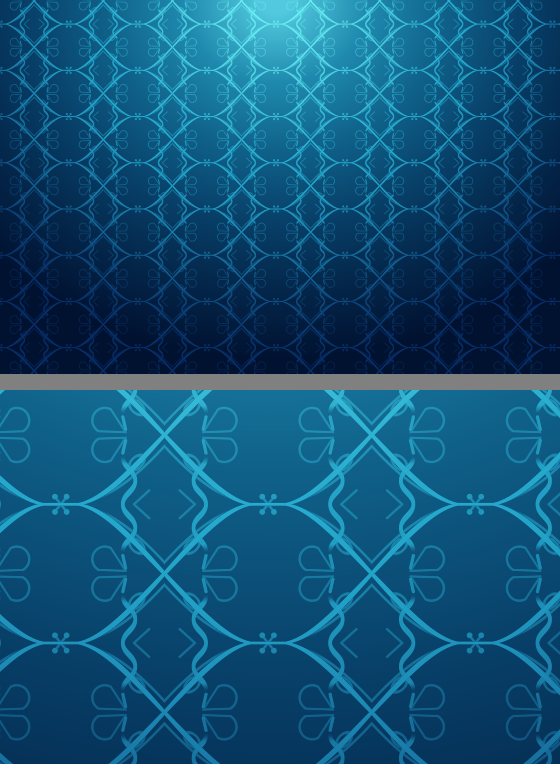
Top, the full canvas; bottom, a detail of the centre.
Reproduce this pattern procedurally as a Shadertoy shader.

```glsl
// Lattice of fine glowing strands, petals and curls over a deep blue glow.
// Each cell is folded into one quarter, drawn with distance functions, and
// both ground and lines fade with distance from a light at the top centre.

const float ROW = 0.1236;                // row height, in canvas heights
const vec2 CELL = vec2(1.495, 1.0);      // cell size, in rows
const vec2 ORIGIN = vec2(-0.103, 0.003); // a crossing, from the canvas centre
const vec2 LIGHT = vec2(-0.01, 0.5);     // light position, from the centre
const float LIGHT_SQUASH = 0.89;         // widens the glow sideways
const float GLOW_CONTRAST = 1.08;        // steepens the fall of light
const float STRAND_THIN = 0.009;         // half widths, in rows
const float STRAND_THICK = 0.019;
const float HAIRLINE = 0.008;
const vec3 LINE_NEAR = vec3(0.42, 0.95, 0.97);
const vec3 LINE_MID = vec3(0.15, 0.70, 0.84);
const vec3 LINE_FAR = vec3(0.04, 0.25, 0.54);
const float PI = 3.14159;

// Ground colour by distance from the light, in equal steps
vec3 glow(float r) {
    vec3 stops[6] = vec3[6](
        vec3(0.32, 0.79, 0.87), vec3(0.12, 0.54, 0.68),
        vec3(0.06, 0.38, 0.54), vec3(0.03, 0.25, 0.41),
        vec3(0.015, 0.15, 0.29), vec3(0.003, 0.07, 0.19));
    float s = clamp((0.47 + (r - 0.47) * GLOW_CONTRAST) * 5.0, 0.0, 4.999);
    int i = int(s);
    return mix(stops[i], stops[i + 1], fract(s));
}

float segment(vec2 p, vec2 a, vec2 b) {
    vec2 pa = p - a, ba = b - a;
    return length(pa - ba * clamp(dot(pa, ba) / dot(ba, ba), 0.0, 1.0));
}

// Drop that swells from a point at the tip to a round end
float teardrop(vec2 p, vec2 tip, vec2 end, float radius) {
    vec2 pa = p - tip, ba = end - tip;
    float h = clamp(dot(pa, ba) / dot(ba, ba), 0.0, 1.0);
    return length(pa - ba * h) - radius * h;
}

float ellipseRing(vec2 p, vec2 radii) {
    return abs(length(p / radii) - 1.0) * min(radii.x, radii.y);
}

float stroke(float d, float halfWidth, float px) {
    return 1.0 - smoothstep(halfWidth - 0.5 * px, halfWidth + 0.7 * px, d);
}

// S-shaped strand: gentle at the crossing, steep beside it, flat at the
// junction, with a fine companion line on its inner side
float strand(vec2 m, float px) {
    float t = m.x / (0.5 * CELL.x);
    float a = 0.5 * PI * min(t * 1.2, 1.0);
    float bend = 0.035;
    float y = 0.5 * sin(a) - bend * sin(2.0 * a);
    float slope = (0.5 * cos(a) - 2.0 * bend * cos(2.0 * a)) * PI * 1.2 / CELL.x;
    float d = (m.y - y) / sqrt(1.0 + slope * slope);
    float body = sin(PI * clamp(t * 1.1 + 0.12, 0.0, 1.0));
    float width = mix(STRAND_THIN, STRAND_THICK, body);
    float companion = abs(d - 0.055 * cos(0.5 * PI * min(t * 1.4, 1.0)));
    float fade = 1.0 - smoothstep(0.45, 0.7, t);
    return max(stroke(abs(d), width, px),
               0.6 * fade * stroke(companion, HAIRLINE, px));
}

// Wavy upright ribbon that twists round the strands, and an arrow beside it
float ribbon(vec2 m, float px) {
    float phase = 2.0 * PI * (0.5 - m.y) / 0.34;
    float d = abs(m.x - 0.255 - 0.045 * cos(phase));
    d /= sqrt(1.0 + 0.69 * sin(phase) * sin(phase));
    float width = 0.013 + 0.006 * sin(phase) * sin(phase);
    float wave = stroke(d, width, px) * smoothstep(0.15, 0.22, m.y);
    float arrow = segment(m, vec2(0.22, 0.5), vec2(0.11, 0.4));
    return max(0.9 * wave, 0.5 * stroke(arrow, HAIRLINE, px));
}

// Paired petals, a dash at their root and a loop on the strand
float petals(vec2 m, float px) {
    float petal = abs(teardrop(m, vec2(0.28, 0.02), vec2(0.43, 0.105), 0.09));
    float dash = segment(m, vec2(0.28, 0.04), vec2(0.30, 0.13));
    vec2 q = m - vec2(0.2, 0.2);
    q = vec2(q.x + q.y, q.y - q.x) * 0.7071;
    float loop = ellipseRing(q, vec2(0.065, 0.04));
    float ink = 0.5 * stroke(petal, HAIRLINE, px);
    ink = max(ink, 0.75 * stroke(dash, 0.011, px));
    return max(ink, 0.6 * stroke(loop, HAIRLINE, px));
}

// Small bow with four beads where the strands meet
float bow(vec2 m, float px) {
    vec2 j = abs(m - 0.5 * CELL);
    float bead = length(j - vec2(0.042, 0.055)) - 0.016;
    float tie = segment(j, vec2(0.0), vec2(0.04, 0.05));
    return max(0.8 * stroke(bead, 0.004, px), 0.65 * stroke(tie, 0.008, px));
}

void mainImage(out vec4 fragColor, in vec2 fragCoord) {
    vec2 p = (fragCoord - 0.5 * iResolution.xy) / iResolution.y;
    float px = 1.0 / (iResolution.y * ROW);

    // Fold every cell into one quarter around its crossing
    vec2 q = (p - ORIGIN) / ROW;
    vec2 m = abs(q - CELL * round(q / CELL));

    float ink = max(strand(m, px), ribbon(m, px));
    ink = max(ink, max(petals(m, px), bow(m, px)));

    // Light and line colour fade together
    float r = length((p - LIGHT) * vec2(LIGHT_SQUASH, 1.0));
    vec3 line = mix(LINE_NEAR, LINE_MID, smoothstep(0.05, 0.5, r));
    line = mix(line, LINE_FAR, smoothstep(0.47, 1.0, r));
    float strength = mix(0.88, 0.62, smoothstep(0.4, 1.0, r));

    fragColor = vec4(mix(glow(r), line, ink * strength), 1.0);
}
```
